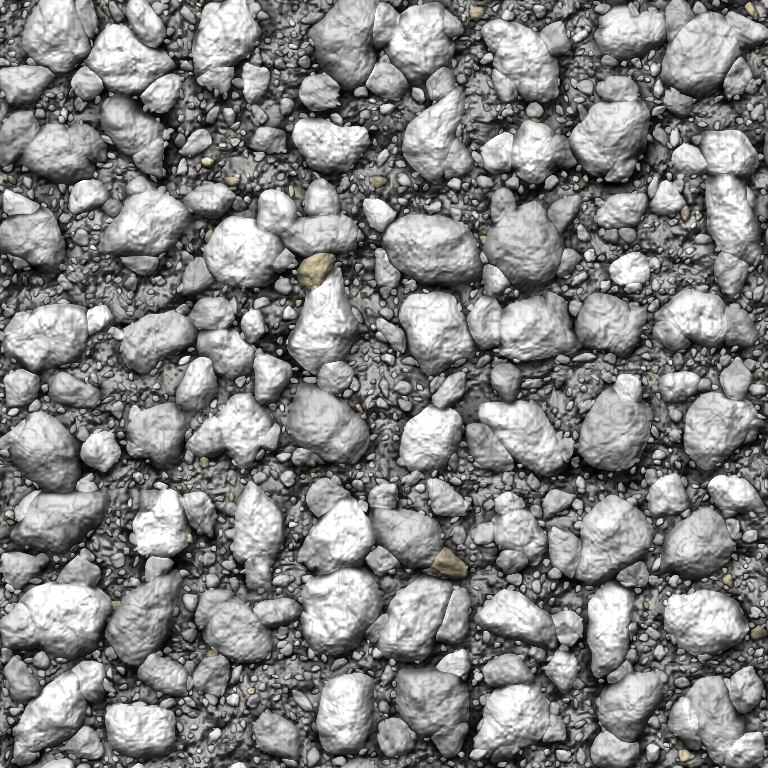
Reproduce this texture procedurally as a WebGL 2 fragment shader.

```glsl
#version 300 es
precision highp float;
// Pale crushed stones set in dark gritty mortar, lit from above.
// Four wrapping grids of faceted stones are laid over each other in one pass,
// each giving its own slope and contact shadow; wrapping noise adds the grain.
#define STONE_HEIGHT 0.55
#define BURIAL 0.26
#define JITTER 0.40
#define WARP 0.013
#define STONE_ROUGH 0.42
#define MORTAR_ROUGH 1.10
#define MORTAR_TONE 0.62
#define SHADOW_DEPTH 0.85
#define EXPOSURE 1.07

uniform vec2 u_resolution;
out vec4 fragColor;

const float TAU = 6.2831853;
const vec3 LIGHT = vec3(-0.16, 0.50, 0.85);

struct Surface {
  float height;
  vec2 slope;
  vec3 look;     // tone, warmth, stone cover
  float light;   // what the contact shadows leave
};

// Four random values for a cell that repeats every n cells
vec4 hash(vec2 cell, float n, uint seed) {
  cell -= n * floor((cell + 0.5) / n);
  uvec4 v = uvec4(uvec2(cell + 0.5), seed, uint(n)) * 1664525u + 1013904223u;
  v.x += v.y * v.w; v.y += v.z * v.x; v.z += v.x * v.y; v.w += v.y * v.z;
  v ^= v >> 16u;
  v.x += v.y * v.w; v.y += v.z * v.x; v.z += v.x * v.y; v.w += v.y * v.z;
  return vec4(v >> 8u) / 16777216.0;
}

// Wrapping value noise: two channels, then the gradient of the first in cells
vec4 noise(vec2 p, float n, uint seed) {
  p *= n;
  vec2 c = floor(p), f = p - c;
  vec2 u = f * f * (3.0 - 2.0 * f), du = 6.0 * f * (1.0 - f);
  vec2 a = hash(c, n, seed).xy, b = hash(c + vec2(1, 0), n, seed).xy;
  vec2 d = hash(c + vec2(0, 1), n, seed).xy, e = hash(c + 1.0, n, seed).xy;
  vec2 value = mix(mix(a, b, u.x), mix(d, e, u.x), u.y);
  return vec4(value, du * vec2(mix(b.x - a.x, e.x - d.x, u.y), mix(d.x - a.x, e.x - b.x, u.x)));
}

// Rounded polygon: 0 at the centre, 1 on the outline; then its gradient
vec3 facets(vec2 q, vec4 rnd) {
  float sum = 1e-6;
  vec2 grad = vec2(0.0);
  for (int k = 0; k < 7; k++) {
    float i = float(k);
    float angle = TAU * (i + 0.65 * fract(rnd.z * 23.0 + i * 0.755)) / 7.0;
    float side = 0.76 + 0.32 * fract(rnd.y * 37.0 + i * 0.618);
    vec2 normal = vec2(cos(angle), sin(angle)) / side;
    float f = max(dot(q, normal), 0.0), f3 = f * f * f;
    sum += f3 * f3 * f * f;
    grad += f3 * f3 * f * normal;
  }
  float e = pow(sum, 0.125);
  return vec3(e, grad * e / sum);
}

// Lays one grid of n by n stones over the surface
void addStones(inout Surface s, vec2 p, float ground, float n, float radius, float fill, float tone) {
  vec2 g = p * n, home = floor(g - 0.5);
  for (int j = 0; j < 4; j++) {
    vec2 cell = home + vec2(j & 1, j >> 1);
    vec4 a = hash(cell, n, 11u);
    vec2 away = g - cell - 0.5 - (a.xy - 0.5) * JITTER;
    float far = length(away);
    if (a.w > fill || far > 0.8) continue;
    vec4 b = hash(cell, n, 23u);
    float r = radius * mix(0.68, 1.0, b.y);
    float turn = a.z * TAU, stretch = mix(1.0, 1.28, b.x);
    mat2 rot = mat2(cos(turn), sin(turn), -sin(turn), cos(turn));
    vec2 scale = vec2(stretch, 1.0 / stretch);
    vec2 q = scale * (rot * away) / r;
    vec3 e = facets(q, b);

    // Domed profile with a tilted top
    vec2 tilt = 0.35 * (b.xw - 0.5);
    float edge = min(e.x, 1.4);
    float rise = STONE_HEIGHT * (1.0 - edge * edge * edge) - BURIAL * b.z + dot(q, tilt);
    float h = ground + rise * r / n;
    vec2 slope = (scale * (tilt - 3.0 * STONE_HEIGHT * edge * edge * e.yz)) * rot;
    float cover = smoothstep(-0.0007, 0.0013, h - s.height);

    // Shadow around the foot and on the rim, deeper on the lower side
    float below = 0.5 - 0.5 * dot(away / (far + 1e-4), normalize(LIGHT.xy));
    float weight = SHADOW_DEPTH * mix(0.45, 1.0, below);
    float top = ground + STONE_HEIGHT * 0.8 * r / n;
    float foot = (1.0 - smoothstep(0.85, 1.35, e.x)) * (1.0 - smoothstep(0.66, 0.8, far));
    foot *= smoothstep(0.0, 0.3 * r / n, top - s.height);
    float rim = 1.0 - 0.45 * weight * smoothstep(0.72, 1.05, e.x);
    s.light = mix(s.light * (1.0 - weight * foot), rim * mix(s.light, 1.0, 0.75), cover);

    vec3 look = vec3(mix(0.70, 0.93, b.w) * tone, step(0.96, fract(b.w * 41.0)), 1.0);
    s.look = mix(s.look, look, cover);
    s.slope = mix(s.slope, slope, cover);
    s.height = max(s.height, h);
  }
}

void main() {
  vec2 uv = gl_FragCoord.xy / u_resolution;
  vec2 p = uv + WARP * (noise(uv, 18.0, 7u).xy - 0.5);
  p += 0.5 * WARP * (noise(uv, 47.0, 8u).xy - 0.5);

  // Mortar first, then stones from large to small
  float ground = 0.012 * (noise(uv, 11.0, 2u).x - 0.5);
  Surface s = Surface(ground, vec2(0.0), vec3(MORTAR_TONE, 0.12, 0.0), 1.0);
  addStones(s, p, ground, 8.0, 0.52, 0.97, 1.0);
  addStones(s, p, ground, 13.0, 0.46, 0.85, 0.97);
  addStones(s, p, ground, 31.0, 0.38, 0.60, 0.90);
  addStones(s, p, ground, 67.0, 0.40, 0.60, 0.84);

  // Fine relief with an equal slope in every octave
  vec2 grain = vec2(0.0);
  for (float n = 29.0; n < 240.0; n *= 2.0) grain += noise(p, n, 5u).zw;
  vec2 slope = s.slope + grain * mix(MORTAR_ROUGH, STONE_ROUGH, s.look.z);
  float diffuse = max(dot(normalize(vec3(-slope, 1.0)), normalize(LIGHT)), 0.0);

  // Mottling, thin cracks and dark specks
  vec2 blotch = noise(p, 38.0, 13u).xy;
  float speck = noise(uv, 170.0, 14u).x;
  float crack = 1.0 - smoothstep(0.0, 0.05, abs(noise(p, 26.0, 15u).x - 0.5));
  float tone = s.look.x * (0.90 + 0.20 * blotch.x) * (1.0 - 0.22 * crack * blotch.y);
  tone *= 1.0 - mix(0.50, 0.16, s.look.z) * smoothstep(0.55, 0.9, speck);

  float shade = tone * (0.22 + 0.92 * diffuse) * s.light * EXPOSURE;
  vec3 tint = mix(vec3(1.0, 0.995, 0.997), vec3(1.0, 0.94, 0.78), s.look.y);
  fragColor = vec4(clamp(shade * tint, 0.0, 1.0), 1.0);
}
```
